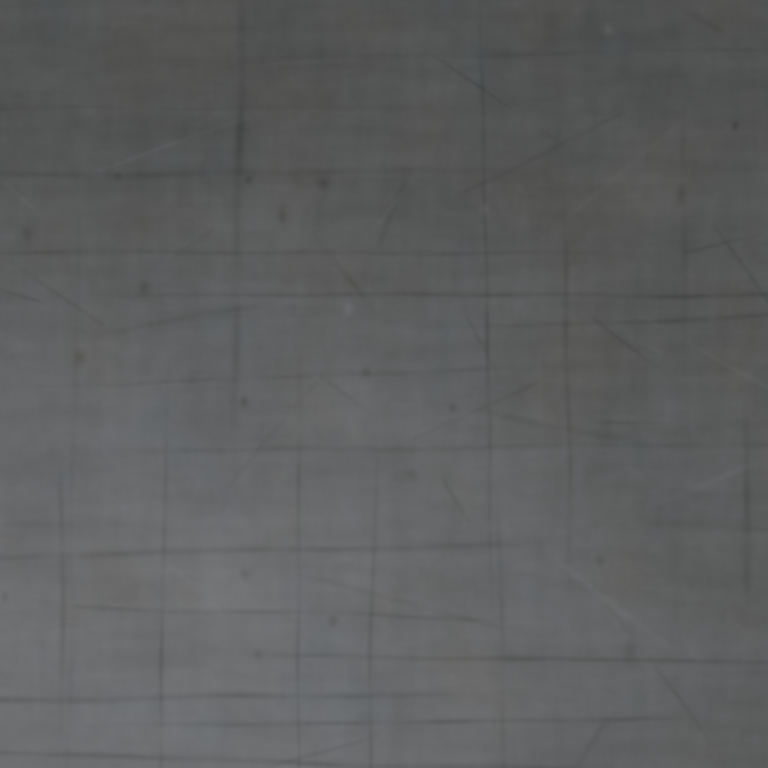
Reproduce this texture procedurally as a WebGL 2 fragment shader.

```glsl
#version 300 es
precision highp float;

uniform vec2 u_resolution;
out vec4 fragColor;

const float SHADE_TOP = 0.322;
const float SHADE_BOTTOM = 0.432;
const float RIGHT_FALLOFF = 0.065;
const float CLOUD_AMOUNT = 0.022;
const float BRUSH_AMOUNT = 0.017;
const float GRAIN_AMOUNT = 0.010;
const float LONG_DEPTH = 0.060;
const float UPRIGHT_DEPTH = 0.042;
const float SHORT_DEPTH = 0.026;
const float SPECK_DEPTH = 0.050;
const int LONG_COUNT = 15;
const int UPRIGHT_COUNT = 11;
const int SHORT_COUNT = 34;
const int SPECK_COUNT = 22;

float hash(float n) {
  return fract(sin(n * 12.9898 + 4.137) * 43758.55);
}

vec2 gradient(vec2 cell) {
  float angle = 6.2832 * hash(dot(cell, vec2(1.0, 57.31)));
  return vec2(cos(angle), sin(angle));
}

// Gradient noise, roughly -0.7 to 0.7
float noise(vec2 p) {
  vec2 i = floor(p), f = p - i;
  vec2 u = f * f * f * (f * (f * 6.0 - 15.0) + 10.0);
  vec2 e = vec2(0.0, 1.0);
  float low = mix(dot(gradient(i), f), dot(gradient(i + e.yx), f - e.yx), u.x);
  float high = mix(dot(gradient(i + e), f - e), dot(gradient(i + 1.0), f - 1.0), u.x);
  return mix(low, high, u.y);
}

float fbm(vec2 p) {
  float sum = 0.0, amp = 1.0;
  for (int i = 0; i < 4; i++) {
    sum += amp * noise(p);
    p = p * 2.03 + 17.7;
    amp *= 0.55;
  }
  return sum;
}

// Soft wavering line with tapered ends and uneven strength
float scratch(vec2 p, vec2 center, float angle, float halfLength, float width, float seed) {
  vec2 axis = vec2(cos(angle), sin(angle));
  vec2 d = p - center;
  float along = dot(d, axis);
  float across = dot(d, vec2(-axis.y, axis.x));
  across += 0.006 * noise(vec2(along * 5.0, seed * 3.7));
  float ends = 1.0 - smoothstep(0.55, 1.0, abs(along) / halfLength);
  float wear = clamp(0.65 + 0.9 * noise(vec2(along * 13.0, seed * 5.3)), 0.0, 1.0);
  return exp(-across * across / (width * width)) * ends * wear;
}

// Broad light, brightest at the lower left
float baseShade(vec2 p) {
  float lower = 1.0 - smoothstep(0.18, 0.95, p.y);
  float shade = mix(SHADE_TOP, SHADE_BOTTOM, lower);
  return shade - RIGHT_FALLOFF * smoothstep(0.35, 1.0, p.x) * (0.1 + 0.9 * lower);
}

// Clouds, crossed brushing and blurred grain
float surface(vec2 p) {
  float brush = fbm(p * vec2(5.0, 32.0)) + 0.6 * fbm(p * vec2(30.0, 5.0) + 41.0);
  return CLOUD_AMOUNT * fbm(p * 4.5 + 9.0)
       + BRUSH_AMOUNT * brush
       + GRAIN_AMOUNT * fbm(p * 45.0 + 23.0);
}

float scratches(vec2 p) {
  float sum = 0.0;
  for (int i = 0; i < LONG_COUNT; i++) {
    float s = float(i) * 7.0 + 3.0;
    float y = pow((float(i) + hash(s)) / float(LONG_COUNT), 1.3);
    float tilt = 0.09 * (hash(s + 1.0) - 0.4);
    float strength = LONG_DEPTH * mix(0.25, 1.0, hash(s + 2.0)) * mix(1.0, 0.55, y);
    sum -= strength * scratch(p, vec2(hash(s + 3.0), y), tilt,
      mix(0.2, 0.75, hash(s + 4.0)), mix(0.0025, 0.0048, hash(s + 5.0)), s);
  }
  for (int i = 0; i < UPRIGHT_COUNT; i++) {
    float s = float(i) * 7.0 + 211.0;
    vec2 center = vec2((float(i) + hash(s)) / float(UPRIGHT_COUNT), 0.75 * hash(s + 1.0));
    float strength = UPRIGHT_DEPTH * mix(0.25, 1.0, hash(s + 2.0));
    sum -= strength * scratch(p, center, 1.5708 + 0.05 * (hash(s + 3.0) - 0.5),
      mix(0.08, 0.5, hash(s + 4.0)), mix(0.003, 0.006, hash(s + 5.0)), s);
  }
  // Short stray marks, a few of them pale
  for (int i = 0; i < SHORT_COUNT; i++) {
    float s = float(i) * 7.0 + 431.0;
    vec2 center = vec2(hash(s), hash(s + 1.0));
    float sign = hash(s + 2.0) < 0.25 ? 0.7 : -1.0;
    sum += sign * SHORT_DEPTH * scratch(p, center, 2.4 * (hash(s + 3.0) - 0.5),
      mix(0.03, 0.16, hash(s + 4.0)), mix(0.0025, 0.005, hash(s + 5.0)), s);
  }
  return sum;
}

float specks(vec2 p) {
  float sum = 0.0;
  for (int i = 0; i < SPECK_COUNT; i++) {
    float s = float(i) * 5.0 + 809.0;
    vec2 d = (p - vec2(hash(s), hash(s + 1.0))) * vec2(1.0, mix(0.5, 1.0, hash(s + 2.0)));
    float radius = mix(0.004, 0.009, hash(s + 3.0));
    float tone = hash(s + 4.0) < 0.2 ? 0.9 : -mix(0.3, 1.0, hash(s + 4.0));
    sum += tone * SPECK_DEPTH * exp(-dot(d, d) / (radius * radius));
  }
  return sum;
}

void main() {
  vec2 p = gl_FragCoord.xy / u_resolution;
  float shade = baseShade(p) + surface(p) + scratches(p) + specks(p);

  // Cool where light, faintly warm in drifting patches
  float warmth = 0.008 * fbm(p * 6.0 + 71.0);
  float cool = 0.010 * smoothstep(0.32, 0.43, shade);
  vec3 color = shade + vec3(warmth - 0.004, 0.001, cool - 0.002 - warmth);
  fragColor = vec4(clamp(color, 0.0, 1.0), 1.0);
}
```
